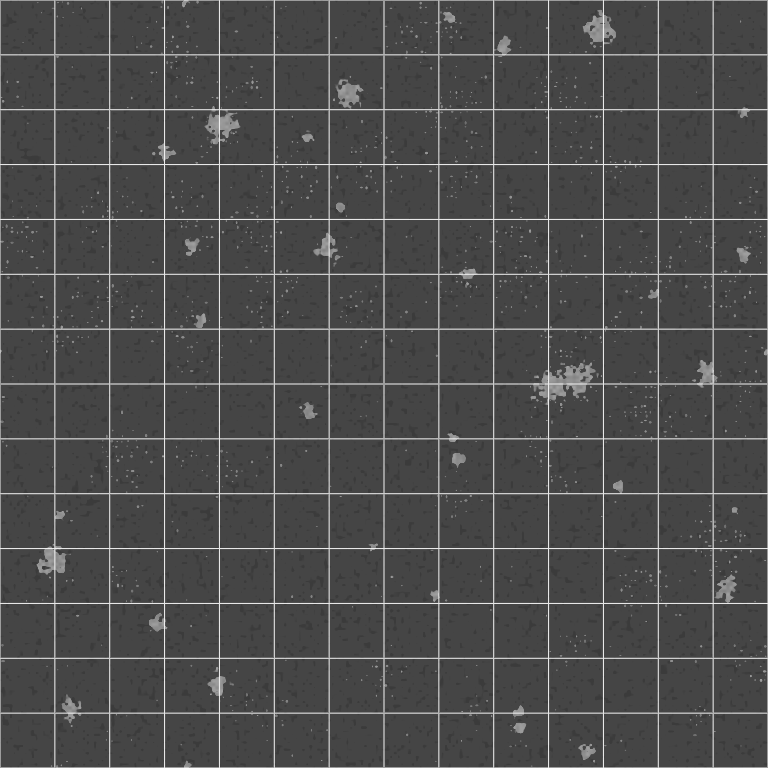
A WebGL 2 fragment shader for this texture:

```glsl
#version 300 es
precision highp float;
// Dark square tiles with thin pale joints, faint dark grain and scattered chalky wear.

#define TILES 14.0          // repeats across and down
#define JOINT_WIDTH 0.0013  // share of the canvas
#define SPECK_GRID 154.0    // candidate specks per side
#define GRAIN_GRID 210.0    // dark grain cells per side
#define CHIP_GRID 230.0     // fragment cells per side inside chips
#define CHIP_CHANCE 0.22
#define DUST_CHANCE 0.25
#define TILE_COLOR vec3(0.27)
#define GRAIN_COLOR vec3(0.23)
#define WEAR_COLOR vec3(0.60)
#define JOINT_COLOR vec3(0.96)

uniform vec2 u_resolution;
out vec4 fragColor;

// Integer hash of a wrapped cell: three values from 0 to 1.
vec3 hash3(vec2 cell, float period, uint seed) {
  uvec3 v = uvec3(uvec2(mod(cell, period)), seed);
  v = v * 1664525u + 1013904223u;
  v.x += v.y * v.z; v.y += v.z * v.x; v.z += v.x * v.y;
  v ^= v >> 16u;
  v.x += v.y * v.z; v.y += v.z * v.x; v.z += v.x * v.y;
  return vec3(v >> 8u) / 16777216.0;
}

// Value noise that wraps over the canvas.
float noise(vec2 uv, float period, uint seed) {
  vec2 p = uv * period, cell = floor(p), f = fract(p);
  f = f * f * (3.0 - 2.0 * f);
  float a = hash3(cell, period, seed).x;
  float b = hash3(cell + vec2(1, 0), period, seed).x;
  float c = hash3(cell + vec2(0, 1), period, seed).x;
  float d = hash3(cell + vec2(1, 1), period, seed).x;
  return mix(mix(a, b, f.x), mix(c, d, f.x), f.y);
}

// Randomly placed cones: 1 at a patch centre, 0 beyond its radius.
float patches(vec2 uv, float chance, vec2 radii, float skew, uint seed) {
  vec2 p = uv * TILES, home = floor(p);
  float field = 0.0;
  for (int y = -1; y <= 1; y++)
    for (int x = -1; x <= 1; x++) {
      vec2 cell = home + vec2(x, y);
      vec3 place = hash3(cell, TILES, seed);
      float size = hash3(cell, TILES, seed + 1u).x;
      float radius = mix(radii.x, radii.y, pow(size, skew));
      float cone = 1.0 - length(p - cell - place.xy) / radius;
      field = max(field, cone * step(place.z, chance));
    }
  return field;
}

// Tiny flecks, denser inside dusty patches.
float specks(vec2 uv, float pixel) {
  vec2 p = uv * SPECK_GRID, cell = floor(p);
  vec3 place = hash3(cell, SPECK_GRID, 31u);
  vec3 form = hash3(cell, SPECK_GRID, 32u);
  float dust = patches((cell + 0.5) / SPECK_GRID, DUST_CHANCE, vec2(0.3, 0.9), 1.0, 11u);
  vec2 offset = p - cell - mix(vec2(0.3), vec2(0.7), place.xy);
  offset *= vec2(mix(0.75, 1.35, form.x), mix(1.35, 0.75, form.x));
  float radius = 0.12 + 0.18 * form.y * form.y;
  float soft = 0.5 * pixel * SPECK_GRID;
  float dot = 1.0 - smoothstep(radius - soft, radius + soft, length(offset));
  return dot * step(place.z, 0.012 + 0.4 * dust) * mix(0.6, 1.0, form.z);
}

// Larger chips broken into ragged fragments.
float chips(vec2 uv) {
  float field = patches(uv, CHIP_CHANCE, vec2(0.16, 0.6), 4.0, 21u);
  float ragged = mix(noise(uv, CHIP_GRID, 22u), noise(uv, CHIP_GRID * 0.5, 23u), 0.4);
  return smoothstep(0.0, 0.12, field - ragged);
}

// Joint coverage of one pixel on each axis, by exact overlap.
float joints(vec2 uv, vec2 pixel) {
  vec2 d = abs(fract(uv * TILES + 0.5) - 0.5) / TILES;
  vec2 halfWidth = vec2(0.5 * JOINT_WIDTH);
  vec2 overlap = min(d + 0.5 * pixel, halfWidth) - max(d - 0.5 * pixel, -halfWidth);
  vec2 cover = clamp(overlap / pixel, 0.0, 1.0);
  return max(cover.x, cover.y);
}

void main() {
  vec2 uv = gl_FragCoord.xy / u_resolution;
  vec2 pixel = 1.0 / u_resolution;

  // Base with faint dark grain
  float grain = smoothstep(0.72, 0.92, noise(uv, GRAIN_GRID, 41u));
  vec3 color = mix(TILE_COLOR, GRAIN_COLOR, grain);

  // Pale wear, slightly uneven in tone
  float wear = max(specks(uv, max(pixel.x, pixel.y)), chips(uv));
  float tone = mix(0.85, 1.05, noise(uv, CHIP_GRID, 42u));
  color = mix(color, WEAR_COLOR * tone, wear);

  // Joints on top
  color = mix(color, JOINT_COLOR, joints(uv, pixel));
  fragColor = vec4(color, 1.0);
}
```
